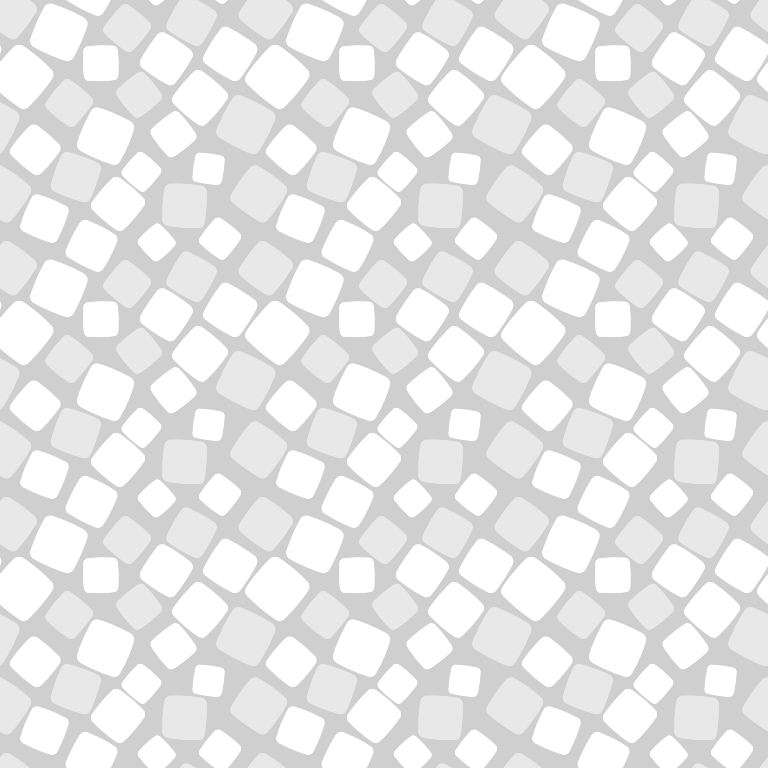
Reproduce this pattern procedurally as a Shadertoy shader.

```glsl
const float TILES = 3.0;            // repeats across and down
const float STONES = 25.0;          // stones in one repeat
const vec2 TILT = vec2(4.0, 3.0);   // tilted square lattice, 4*4 + 3*3 = STONES
const vec2 LATTICE_OFFSET = vec2(0.27, 0.03);
const vec2 ID_STEP = vec2(1.0, 7.0);
const float SWAY = 0.17;            // slow drift along the lattice columns
const float SWAY_PHASE = 0.28;
const vec2 CENTRE_JITTER = vec2(0.11, 0.15);
const float HALF_SIDE = 0.46;       // in lattice steps
const float ALTERNATION = 0.05;     // large beside small
const vec2 SIZE_RANGE = vec2(0.74, 1.14);
const float MAX_SIZE = 0.51;
const float BASE_ANGLE = 0.07;
const vec2 ANGLE_SPREAD = vec2(0.28, 0.32);  // common turns, rare strong turns
const float GAP = 0.033;
const float ROUNDING = 0.22;
const float BULGE = 0.07;
const float CORNER_REACH = 0.67;    // how far softened corners stick out
const float MAX_REACH = 0.72;
const float LIGHT_STONES = 9.0;     // out of STONES
const float TAU = 6.2832;
const vec3 GROUND = vec3(0.81);
const vec3 LIGHT = vec3(0.91);
const vec3 WHITE = vec3(1.0);

struct Stone {
    vec2 centre;
    vec2 axis;
    float weight;
};

// Index on the lattice; it wraps with the repeat
float stoneId(vec2 cell) {
    return mod(dot(cell, ID_STEP), STONES);
}

vec4 hash4(float n) {
    return fract(sin((n + 1.0) * vec4(12.99, 78.23, 37.72, 54.47)) * 4375.85);
}

Stone stoneAt(vec2 cell) {
    float id = stoneId(cell);
    vec4 rnd = hash4(id);
    float turn = 2.0 * rnd.z - 1.0;
    float angle = BASE_ANGLE + dot(ANGLE_SPREAD, vec2(turn, turn * turn * turn));
    float across = dot(cell, TILT) / STONES;
    float sway = SWAY * cos(TAU * (across - SWAY_PHASE));
    float halfSide = HALF_SIDE + ALTERNATION * cos(TAU * 12.0 * id / STONES);
    return Stone(cell + CENTRE_JITTER * (rnd.xy - 0.5) + vec2(0.0, sway),
                 vec2(cos(angle), sin(angle)),
                 halfSide * mix(SIZE_RANGE.x, SIZE_RANGE.y, rnd.w));
}

vec2 toLocal(vec2 v, vec2 axis) {
    return vec2(dot(v, axis), dot(v, vec2(-axis.y, axis.x)));
}

// Room along the axes of a (x) and of b (y), and the relative reach (z)
vec3 separation(Stone a, Stone b) {
    vec2 d = b.centre - a.centre;
    vec2 inA = abs(toLocal(d, a.axis));
    vec2 inB = abs(toLocal(d, b.axis));
    vec2 turn = abs(toLocal(b.axis, a.axis));
    return vec3(max(inA.x, inA.y) - GAP, max(inB.x, inB.y) - GAP,
                mix(1.0, turn.x + turn.y, CORNER_REACH));
}

vec2 neighbour(int k) {
    return vec2(k % 3 - 1, k / 3 - 1);
}

// Half side at which a stone just clears its neighbours by weight
float fittedSize(vec2 cell) {
    Stone a = stoneAt(cell);
    float scale = MAX_SIZE / a.weight;
    for (int k = 0; k < 9; k++) {
        if (k == 4) continue;
        Stone b = stoneAt(cell + neighbour(k));
        vec3 s = separation(a, b);
        scale = min(scale, max(s.x / (a.weight + b.weight * s.z),
                               s.y / (b.weight + a.weight * s.z)));
    }
    return a.weight * scale;
}

// Shares the remaining slack between neighbours
float grownSize(vec2 cell) {
    Stone a = stoneAt(cell);
    float size = fittedSize(cell);
    float growth = MAX_SIZE - size;
    for (int k = 0; k < 9; k++) {
        if (k == 4) continue;
        vec2 other = cell + neighbour(k);
        float otherSize = fittedSize(other);
        vec3 s = separation(a, stoneAt(other));
        float slack = max(s.x - size - otherSize * s.z,
                          s.y - otherSize - size * s.z);
        growth = min(growth, slack / (1.0 + s.z));
    }
    return size + max(growth, 0.0);
}

// Rounded square with gently bowed sides
float stoneDistance(vec2 p, float size) {
    p = abs(p);
    p += BULGE * p.yx * p.yx / size;
    float radius = ROUNDING * size;
    vec2 q = p - size + radius;
    return length(max(q, 0.0)) + min(max(q.x, q.y), 0.0) - radius;
}

void mainImage(out vec4 fragColor, in vec2 fragCoord) {
    vec2 uv = fragCoord / iResolution.xy * TILES;
    vec2 p = vec2(dot(uv, vec2(TILT.x, -TILT.y)), dot(uv, TILT.yx)) - LATTICE_OFFSET;
    float pixel = TILES * sqrt(STONES) / min(iResolution.x, iResolution.y);
    vec3 colour = GROUND;
    for (int k = 0; k < 9; k++) {
        vec2 cell = round(p) + neighbour(k);
        Stone stone = stoneAt(cell);
        vec2 offset = p - stone.centre;
        if (length(offset) > MAX_REACH) continue;
        float d = stoneDistance(toLocal(offset, stone.axis), grownSize(cell));
        bool isLight = mod(9.0 * stoneId(cell), STONES) < LIGHT_STONES - 0.5;
        colour = mix(colour, isLight ? LIGHT : WHITE, smoothstep(0.5, -0.5, d / pixel));
    }
    fragColor = vec4(colour, 1.0);
}
```
